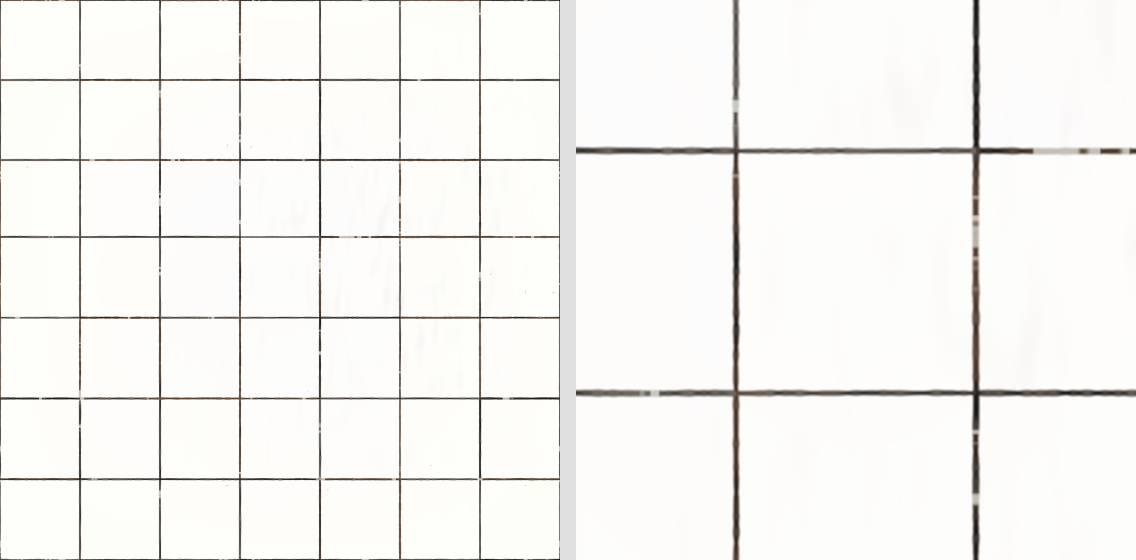
Left: the whole. Right: its middle third, enlarged.
Give the GLSL for this pattern, as a Shadertoy shader.

```glsl
// Square off-white tiles, seven by seven, with thin worn dark joints between them.
// Joints are distances to grid lines, varied per segment and by wrapping gradient
// noise; faint vertical smears and small specks soil the glaze.

const float TILES = 7.0;
const float PI = 3.14159265;
const vec3 GLAZE_WARM = vec3(0.996, 0.996, 0.978);
const vec3 GLAZE_COOL = vec3(0.993, 0.988, 0.988);
const vec3 JOINT_DARK = vec3(0.11, 0.09, 0.08);
const vec3 JOINT_DUSTY = vec3(0.43, 0.40, 0.37);
const vec3 JOINT_RUST = vec3(0.40, 0.26, 0.13);
const vec3 CHALK = vec3(0.90, 0.90, 0.88);

float hash(vec2 p, float seed) {
    vec3 q = fract(vec3(p, seed) * vec3(0.1031, 0.1030, 0.0973));
    q += dot(q, q.yzx + 33.33);
    return fract((q.x + q.y) * q.z);
}

float cornerSlope(vec2 corner, vec2 offset, vec2 period, float seed) {
    float angle = 2.0 * PI * hash(mod(corner, period), seed);
    return dot(vec2(cos(angle), sin(angle)), offset);
}

// Gradient noise, roughly -0.6 to 0.6, repeating after a whole period
float noise(vec2 p, vec2 period, float seed) {
    vec2 i = floor(p), f = p - i;
    vec2 u = f * f * f * (f * (f * 6.0 - 15.0) + 10.0);
    vec2 e = vec2(1.0, 0.0);
    float low = mix(cornerSlope(i, f, period, seed),
                    cornerSlope(i + e, f - e, period, seed), u.x);
    float high = mix(cornerSlope(i + e.yx, f - e.yx, period, seed),
                     cornerSlope(i + 1.0, f - 1.0, period, seed), u.x);
    return mix(low, high, u.y);
}

// Nearest joint on one axis: x = line index, y = signed distance, z = tile index
vec3 nearestJoint(float coord, float drift) {
    float cell = coord * TILES;
    float line = floor(cell + 0.5);
    float d = cell - line - drift * line * step(line, 4.5);
    float tile = line - step(d, 0.0);
    return vec3(mod(line, TILES), d / TILES, mod(tile, TILES));
}

// Colour and coverage of a worn joint running along one axis
vec4 jointLayer(vec3 joint, float along, float segment, float pixel, float seed) {
    vec2 id = vec2(joint.x, segment);
    float lane = joint.x + 0.5;
    float fine = noise(vec2(along * 168.0, lane), vec2(168.0, TILES), seed);
    float broad = noise(vec2(along * 35.0, lane), vec2(35.0, TILES), seed + 3.0);

    float dust = hash(id, seed + 5.0) * 0.75 + 0.1 + broad * 0.5 + fine * 0.8;
    float rust = smoothstep(0.45, 1.0, hash(id, seed + 7.0) + broad * 0.5);
    float chalk = smoothstep(0.38, 0.52, broad + fine * 0.35);
    vec3 color = mix(JOINT_DARK, JOINT_DUSTY, clamp(dust, 0.0, 1.0));
    color = mix(color, JOINT_RUST, rust * 0.55);
    color = mix(color, CHALK, chalk * 0.75);

    float halfWidth = 0.00165 + 0.0004 * (hash(id, seed + 9.0) - 0.5) + 0.0007 * fine;
    float soft = max(0.0013, 0.7 * pixel);
    float wobble = 0.0004 * broad;
    float cover = 1.0 - smoothstep(halfWidth - soft, halfWidth + soft, abs(joint.y + wobble));
    return vec4(color, cover);
}

// Vertical smears, strongest right of the middle and absent at the canvas edges
float smears(vec2 uv, vec2 tile) {
    float region = pow(sin(PI * uv.x * uv.x), 2.0) * pow(sin(PI * uv.y), 2.0);
    float streak = noise(uv * vec2(70.0, 14.0), vec2(70.0, 14.0), 21.0);
    float patches = noise(uv * vec2(21.0, 14.0), vec2(21.0, 14.0), 23.0);
    float amount = smoothstep(0.0, 0.7, streak * 0.6 + patches * 0.8);
    return region * amount * (0.3 + 0.7 * hash(tile, 25.0));
}

// Rare tiny scratches, at most one in each cell of a fine grid
float specks(vec2 uv, float pixel) {
    const float CELLS = 28.0;
    vec2 id = floor(uv * CELLS);
    vec2 center = 0.25 + 0.5 * vec2(hash(id, 31.0), hash(id, 32.0));
    vec2 d = (fract(uv * CELLS) - center) / CELLS;
    float angle = PI * hash(id, 33.0);
    vec2 dir = vec2(cos(angle), sin(angle));
    float reach = 0.003 * hash(id, 34.0);
    float dist = length(d - dir * clamp(dot(d, dir), -reach, reach));
    float mark = 1.0 - smoothstep(0.0, max(0.0016, pixel), dist);
    return mark * step(0.97, hash(id, 35.0));
}

void mainImage(out vec4 fragColor, in vec2 fragCoord) {
    vec2 uv = fragCoord / iResolution.xy;
    float pixel = 1.0 / min(iResolution.x, iResolution.y);

    // Rows creep upward slightly, leaving one row a little shorter
    vec3 upright = nearestJoint(uv.x, 0.0);
    vec3 level = nearestJoint(uv.y, 0.0095);
    vec2 tile = vec2(upright.z, level.z);

    // Glaze: cooler toward the middle, with a slight shift per tile
    float middle = sin(PI * uv.x) * sin(PI * uv.y);
    float tint = middle * 0.8 + 0.4 * (hash(tile, 41.0) - 0.5);
    vec3 color = mix(GLAZE_WARM, GLAZE_COOL, clamp(tint, 0.0, 1.0));
    color -= vec3(0.050, 0.054, 0.050) * smears(uv, tile);
    color -= vec3(0.11, 0.13, 0.15) * specks(uv, pixel);

    // Joints
    vec4 vertical = jointLayer(upright, uv.y, level.z, pixel, 51.0);
    vec4 horizontal = jointLayer(level, uv.x, upright.z, pixel, 71.0);
    color = mix(color, vertical.rgb, vertical.a);
    color = mix(color, horizontal.rgb, horizontal.a);
    fragColor = vec4(color, 1.0);
}
```
